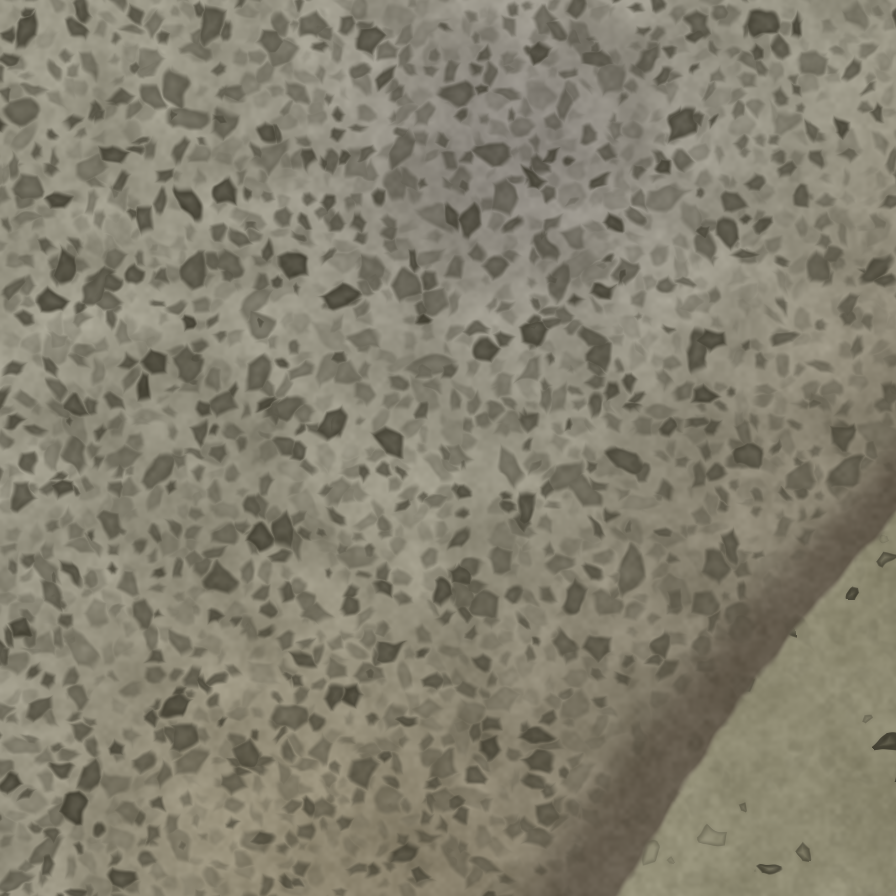
Reproduce this texture procedurally as a WebGL 2 fragment shader.

```glsl
#version 300 es
precision highp float;
// Weathered speckled stone: soft angular chips, a dark diagonal groove and a plainer slab in the corner.

#define COARSE_CELLS 26.0
#define FINE_CELLS 43.0
#define CHIP_SHARE 0.86
#define EDGE_SOFT 0.0032
#define WARP 0.0055
#define GRAIN 0.035
#define GROUND vec3(0.602, 0.590, 0.525)
#define CHIP_DARK vec3(0.235, 0.225, 0.175)
#define GROOVE vec3(0.385, 0.350, 0.295)
#define SLAB vec3(0.565, 0.550, 0.455)

uniform vec2 u_resolution;
out vec4 fragColor;

const float PI = 3.14159265;

float hash(vec2 p) {
    vec3 q = fract(vec3(p.xyx) * 0.1031);
    q += dot(q, q.yzx + 33.33);
    return fract((q.x + q.y) * q.z);
}

float noise(vec2 p) {
    vec2 i = floor(p), f = fract(p);
    f = f * f * (3.0 - 2.0 * f);
    return mix(mix(hash(i), hash(i + vec2(1, 0)), f.x),
               mix(hash(i + vec2(0, 1)), hash(i + vec2(1, 1)), f.x), f.y);
}

float fbm(vec2 p) {
    float sum = 0.0, amp = 0.5;
    for (int i = 0; i < 4; i++) {
        sum += amp * noise(p);
        p = mat2(1.6, 1.2, -1.2, 1.6) * p + 7.3;
        amp *= 0.5;
    }
    return sum / 0.9375;
}

// Distance to a rounded, irregular five-sided chip
float chipShape(vec2 q, float radius, vec2 id) {
    float angle = 2.0 * PI * hash(id + 11.7);
    q = mat2(cos(angle), sin(angle), -sin(angle), cos(angle)) * q;
    float stretch = mix(1.0, 1.65, pow(hash(id + 23.1), 1.5));
    q *= vec2(1.0 / stretch, sqrt(stretch));
    float d = length(q) - radius * 1.15;
    for (int k = 0; k < 5; k++) {
        float side = float(k);
        float a = (side + 0.7 * hash(id + side * 3.7)) * 2.0 * PI / 5.0;
        float reach = radius * mix(0.6, 1.15, hash(id + side * 5.3 + 41.0));
        d = max(d, dot(q, vec2(cos(a), sin(a))) - reach);
    }
    return d;
}

// Darkness of one scattered layer of chips, pale ones with a darker rim
float chipLayer(vec2 uv, float cells, float seed) {
    vec2 p = uv * cells, cell = floor(p);
    float soft = EDGE_SOFT * cells, dark = 0.0;
    for (int y = -1; y <= 1; y++)
    for (int x = -1; x <= 1; x++) {
        vec2 corner = cell + vec2(x, y), id = corner + seed;
        if (hash(id + 3.1) > CHIP_SHARE) continue;
        vec2 center = corner + 0.12 + 0.76 * vec2(hash(id + 5.9), hash(id + 8.3));
        float radius = mix(0.2, 0.43, hash(id + 14.9));
        float d = chipShape(p - center, radius, id);
        float strength = mix(0.16, 0.9, pow(hash(id + 31.3), 1.6));
        float rim = smoothstep(-3.5 * soft, -0.5 * soft, d);
        float fill = mix(0.8, 1.0, rim) * smoothstep(soft, -soft, d);
        dark = max(dark, strength * fill);
    }
    return dark;
}

void main() {
    vec2 uv = gl_FragCoord.xy / u_resolution.y;
    vec2 wobble = vec2(noise(uv * 75.0), noise(uv * 75.0 + 50.0)) - 0.5;
    vec2 p = uv + WARP * wobble;

    // Gently bowed groove edge: positive on the corner slab
    vec2 along = normalize(vec2(0.31, 0.427));
    vec2 fromFoot = uv - vec2(0.69, 0.0);
    float t = dot(fromFoot, along);
    float s = dot(fromFoot, vec2(along.y, -along.x)) + 0.017 * sin(PI * t / 0.528);
    s += 0.006 * (noise(uv * 45.0) - 0.5);
    float slab = smoothstep(-0.004, 0.005, s);
    float width = mix(0.095, 0.055, clamp(t / 0.528, 0.0, 1.0));
    float groove = smoothstep(-width * 1.35, -width * 0.45, s) * (1.0 - slab);

    // Mottled ground with broad stains
    float patches = fbm(uv * 17.0 + 4.0) - 0.5;
    float stains = fbm(uv * 4.0 + 19.0) - 0.5;
    vec3 ground = GROUND + 0.16 * patches + 0.07 * stains;
    float nearGroove = smoothstep(-0.42, -0.05, s);
    ground *= mix(vec3(1.0), vec3(0.90, 0.875, 0.85), nearGroove);
    float rust = exp(-12.0 * dot(uv - vec2(0.33, 0.06), uv - vec2(0.33, 0.06)));
    ground *= 1.0 - rust * vec3(0.06, 0.09, 0.14);
    float violet = exp(-22.0 * dot(uv - vec2(0.58, 0.84), uv - vec2(0.58, 0.84)));
    ground += violet * vec3(-0.03, -0.035, 0.0);
    ground = mix(ground, GROOVE + 0.08 * patches, groove * 0.93);
    ground = mix(ground, SLAB + 0.10 * patches + 0.05 * stains, slab);

    // Chips fade in the groove and are sparse on the slab
    float chips = max(chipLayer(p, COARSE_CELLS, 17.0), 0.85 * chipLayer(p, FINE_CELLS, 71.0));
    float sparse = 0.8 * smoothstep(0.55, 0.85, chips) * step(0.62, noise(uv * 14.0)) + 0.12 * chips;
    chips *= mix(1.0, 0.78, nearGroove) * (1.0 - 0.75 * groove);
    chips = mix(chips, sparse, slab);
    vec3 color = mix(ground, CHIP_DARK, chips);

    // Fine surface grain
    color += GRAIN * (noise(uv * 170.0) + noise(uv * 95.0 + 9.0) - 1.0);
    fragColor = vec4(clamp(color, 0.0, 1.0), 1.0);
}
```
